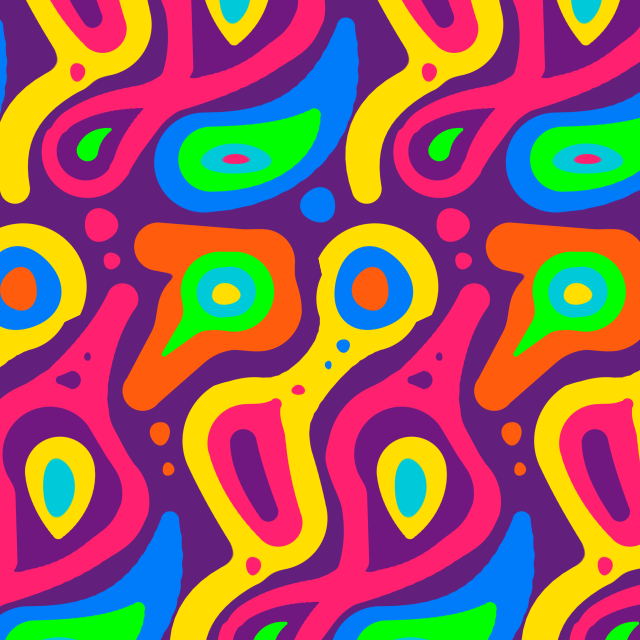
Write a WebGL 2 fragment shader that draws this pattern.

```glsl
#version 300 es
precision highp float;
// Psychedelic liquid blobs: nested curved drops repeating on a half-shifted lattice.
uniform vec2 u_resolution;
out vec4 fragColor;

const float CANVAS = 768.0;               // design units across the canvas
const vec2 PERIOD = vec2(422.0, 592.5);   // alternate rows shift by half a period
const vec3 PURPLE = vec3(0.385, 0.122, 0.485);
const vec3 PLUM   = vec3(0.44, 0.095, 0.5);
const vec3 PINK   = vec3(1.0, 0.13, 0.435);
const vec3 YELLOW = vec3(1.0, 0.87, 0.0);
const vec3 BLUE   = vec3(0.0, 0.485, 0.98);
const vec3 CYAN   = vec3(0.0, 0.79, 0.85);
const vec3 GREEN  = vec3(0.0, 1.0, 0.0);
const vec3 ORANGE = vec3(1.0, 0.36, 0.05);

// Moves p into the lattice cell centred on c
vec2 wrapAround(vec2 p, vec2 c) {
  vec2 q = p - c;
  float row = round(q.y / PERIOD.y);
  q -= row * vec2(0.5 * PERIOD.x, PERIOD.y);
  q.x -= round(q.x / PERIOD.x) * PERIOD.x;
  return q + c;
}

float smoothMin(float a, float b, float k) {
  float h = max(k - abs(a - b), 0.0) / k;
  return min(a, b) - 0.25 * h * h * k;
}

// Straight taper; each end is (x, y, radius)
float taper(vec2 p, vec3 a, vec3 b) {
  vec2 ab = b.xy - a.xy;
  float h = clamp(dot(p - a.xy, ab) / dot(ab, ab), 0.0, 1.0);
  return length(p - a.xy - h * ab) - mix(a.z, b.z, h);
}

// Quadratic curve through (x, y, radius) controls
float bend(vec2 p, vec3 a, vec3 b, vec3 c) {
  const int STEPS = 14;
  float d = CANVAS;
  vec3 last = a;
  for (int i = 1; i <= STEPS; i++) {
    float t = float(i) / float(STEPS);
    vec3 next = mix(mix(a, b, t), mix(b, c, t), t);
    d = min(d, taper(p, last, next));
    last = next;
  }
  return d;
}

// Ellipse with a gentle three-lobed wobble
float pebble(vec2 p, vec2 c, vec2 r) {
  vec2 q = (p - c) / r;
  float wobble = 0.045 * sin(3.0 * atan(q.y, q.x) + c.x);
  return (length(q) - 1.0 - wobble) * min(r.x, r.y);
}

void fill(inout vec3 col, vec3 paint, float d, float px) {
  col = mix(col, paint, smoothstep(0.7, -0.7, d / px));
}

void drawComma(inout vec3 col, vec2 p, float px) {
  fill(col, BLUE, bend(p, vec3(245, 195, 60), vec3(400, 190, 55), vec3(415, 32, 11)), px);
  fill(col, GREEN, bend(p, vec3(253, 191, 39), vec3(345, 190, 40), vec3(377, 138, 8)), px);
  fill(col, CYAN, pebble(p, vec2(283, 191), vec2(42, 18)), px);
  fill(col, PINK, pebble(p, vec2(283, 191), vec2(16, 6)), px);
}

void drawOrange(inout vec3 col, vec2 p, float px) {
  float d = taper(p, vec3(190, 296, 29), vec3(315, 313, 36));
  d = smoothMin(d, taper(p, vec3(315, 315, 37), vec3(310, 370, 50)), 10.0);
  d = smoothMin(d, taper(p, vec3(310, 368, 50), vec3(240, 372, 50)), 10.0);
  d = smoothMin(d, taper(p, vec3(235, 388, 43), vec3(171, 469, 24)), 14.0);
  fill(col, ORANGE, d, px);
  d = taper(p, vec3(264, 349, 47), vec3(281, 350, 48));
  fill(col, GREEN, smoothMin(d, taper(p, vec3(238, 380, 16), vec3(197, 425, 3)), 14.0), px);
  fill(col, CYAN, taper(p, vec3(266, 351, 30), vec3(277, 350, 30)), px);
  fill(col, YELLOW, pebble(p, vec2(271, 353), vec2(17, 13)), px);
  // Loose droplets
  fill(col, BLUE, pebble(p, vec2(382, 246), vec2(21)), px);
  d = min(pebble(p, vec2(121, 270), vec2(20)), pebble(p, vec2(134, 313), vec2(10)));
  fill(col, PINK, d, px);
  d = min(pebble(p, vec2(192, 520), vec2(12, 14)), pebble(p, vec2(202, 563), vec2(7, 8)));
  fill(col, ORANGE, d, px);
}

void drawYellow(inout vec3 col, vec2 p, float px) {
  float d = bend(p, vec3(450, 344, 76), vec3(402, 445, -20), vec3(300, 520, 65));
  d = smoothMin(d, bend(p, vec3(292, 529, 73), vec3(310, 570, 72), vec3(331, 622, 62)), 16.0);
  d = smoothMin(d, bend(p, vec3(300, 685, 18), vec3(205, 728, 26), vec3(229, 819, 18)), 26.0);
  fill(col, YELLOW, d, px);
  // Eye and droplets
  d = min(pebble(p, vec2(412, 415), vec2(8)), pebble(p, vec2(394, 438), vec2(4, 5)));
  fill(col, BLUE, min(d, pebble(p, vec2(447, 347), vec2(47, 50))), px);
  fill(col, ORANGE, pebble(p, vec2(445, 347), vec2(22, 26)), px);
  // Kidney
  d = bend(p, vec3(296, 532, 47), vec3(305, 580, 42), vec3(334, 627, 29));
  d = smoothMin(d, taper(p, vec3(303, 522, 37), vec3(331, 485, 7)), 10.0);
  d = min(d, pebble(p, vec2(358, 468), vec2(8, 6)));
  fill(col, PINK, min(d, pebble(p, vec2(304, 679), vec2(9, 11))), px);
  fill(col, PLUM, bend(p, vec3(292, 531, 16), vec3(296, 565, 19), vec3(322, 614, 12)), px);
}

void drawPink(inout vec3 col, vec2 p, float px) {
  float d = taper(p, vec3(480, 544, 87), vec3(537, 602, 63));
  d = smoothMin(d, bend(p, vec3(569, 359, 19), vec3(545, 400, 14), vec3(510, 470, 40)), 26.0);
  d = smoothMin(d, bend(p, vec3(535, 602, 62), vec3(520, 680, 20), vec3(400, 712, 20)), 10.0);
  d = smoothMin(d, bend(p, vec3(415, 550, 22), vec3(445, 630, 18), vec3(418, 695, 16)), 10.0);
  d = smoothMin(d, bend(p, vec3(316, 775, 55), vec3(335, 735, 35), vec3(400, 712, 20)), 10.0);
  d = smoothMin(d, taper(p, vec3(348, 777, 25), vec3(410, 705, 18)), 10.0);
  fill(col, PINK, d, px);
  // Hollow body with a lens
  d = taper(p, vec3(482, 545, 57), vec3(517, 592, 51));
  d = smoothMin(d, bend(p, vec3(515, 592, 50), vec3(500, 665, 15), vec3(440, 685, 1)), 8.0);
  d = smoothMin(d, taper(p, vec3(482, 580, 45), vec3(446, 680, 3)), 8.0);
  fill(col, PLUM, d, px);
  fill(col, YELLOW, bend(p, vec3(494, 566, 42), vec3(497, 592, 42), vec3(492, 640, 7)), px);
  fill(col, CYAN, pebble(p, vec2(492, 585), vec2(19, 35)), px);
  // Hollow drop and neck holes
  d = min(taper(p, vec3(494, 456, 5), vec3(508, 456, 11)), pebble(p, vec2(527, 428), vec2(4, 5)));
  d = min(d, bend(p, vec3(314, 774, 35), vec3(335, 745, 22), vec3(382, 723, 1)));
  fill(col, PLUM, d, px);
  fill(col, GREEN, bend(p, vec3(316, 773, 13), vec3(322, 755, 10), vec3(343, 748, 2)), px);
}

void main() {
  vec2 uv = gl_FragCoord.xy / u_resolution;
  vec2 p = CANVAS * vec2(uv.x, 1.0 - uv.y);
  float px = CANVAS / min(u_resolution.x, u_resolution.y);
  vec3 col = PURPLE;
  drawComma(col, wrapAround(p, vec2(305, 136)), px);
  drawOrange(col, wrapAround(p, vec2(253, 380)), px);
  drawYellow(col, wrapAround(p, vec2(366, 552)), px);
  drawPink(col, wrapAround(p, vec2(429, 585)), px);
  fragColor = vec4(col, 1.0);
}
```
